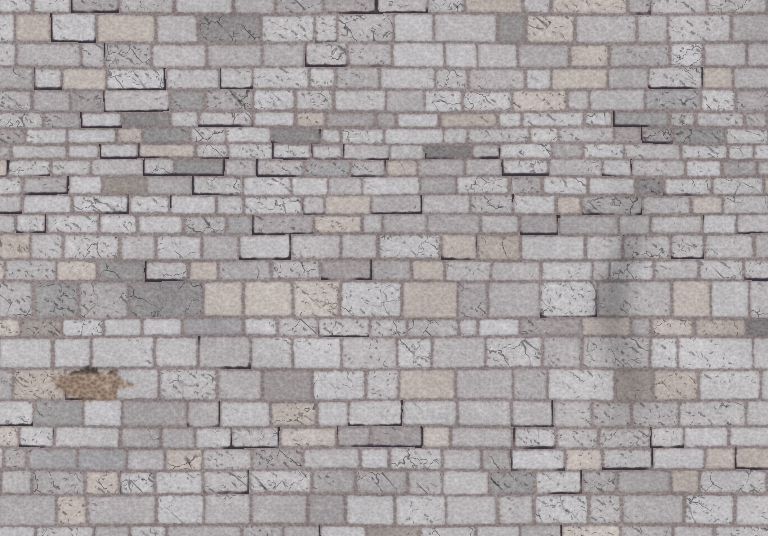
Give the GLSL for this texture, as a Shadertoy shader.

```glsl
// Weathered pale stone wall: 24 uneven courses of rough blocks in recessed mortar.
// Each course is split by jittered joints; rounded box distances shape the blocks,
// and cellular noise with layered sines adds grain, pits, cracks and stains.

const float courseEnds[24] = float[24](
    .026, .080, .126, .167, .208, .238, .268, .297, .329, .364, .400, .437,
    .485, .524, .593, .628, .688, .747, .796, .836, .877, .922, .980, 1.04);

float hash(vec2 p) {
    return fract(sin(dot(p, vec2(127.1, 311.7))) * 43758.55);
}

// Distances to the nearest and second nearest feature points
vec2 cellular(vec2 p) {
    vec2 cell = floor(p), nearest = vec2(9.0);
    for (int y = -1; y <= 1; y++)
    for (int x = -1; x <= 1; x++) {
        vec2 c = cell + vec2(x, y);
        float d = length(c + vec2(hash(c), hash(c + 57.3)) - p);
        nearest = d < nearest.x ? vec2(d, nearest.x) : vec2(nearest.x, min(nearest.y, d));
    }
    return nearest;
}

// Layered sines, roughly -1 to 1
float waves(vec2 p) {
    float sum = 0.0, gain = 0.55;
    for (int i = 0; i < 4; i++) {
        sum += gain * sin(p.x + 1.7 * sin(p.y)) * cos(p.y * 0.8 + sin(p.x * 0.7));
        p = mat2(1.5, 1.1, -1.1, 1.5) * p + 2.3;
        gain *= 0.6;
    }
    return sum;
}

// Position of an upright joint, in units of the mean block length
float joint(float index, float course) {
    return index + 0.62 * (hash(vec2(index, course * 7.3)) - 0.5);
}

void mainImage(out vec4 fragColor, in vec2 fragCoord) {
    vec2 p = fragCoord / iResolution.y;
    p.y = 1.0 - p.y;
    float soft = max(1.0 / iResolution.y, 0.0015);

    // Course
    vec2 wall = p + 0.0015 * vec2(waves(p.yx * 35.0), sin(p.x * 9.0 + p.y * 17.0));
    float top = -0.03, base = 1.04, course = 0.0;
    for (int i = 0; i < 24; i++) {
        if (wall.y < courseEnds[i]) { base = courseEnds[i]; break; }
        top = courseEnds[i];
        course += 1.0;
    }

    // Block within the course
    float pitch = 0.062 + 0.5 * (base - top);
    float along = wall.x / pitch + 20.0 * hash(vec2(course, 4.0));
    float index = floor(along);
    if (along < joint(index, course)) index -= 1.0;
    else if (along > joint(index + 1.0, course)) index += 1.0;
    float left = joint(index, course), right = joint(index + 1.0, course);
    vec2 id = vec2(index, course);
    vec2 halfSize = 0.5 * vec2((right - left) * pitch, base - top);
    vec2 local = vec2((along - 0.5 * (left + right)) * pitch, wall.y - 0.5 * (top + base));

    // Rough rounded outline
    float gap = 0.0018 + 0.0022 * hash(id + 3.1);
    vec2 q = abs(local) - halfSize + gap + 0.005;
    float edge = length(max(q, 0.0)) + min(max(q.x, q.y), 0.0) - 0.005;
    edge += 0.0015 * waves(p * 170.0);
    float stone = smoothstep(soft, -soft, edge);

    // Grain shared by stone and mortar
    vec2 coarse = cellular(p * vec2(48.0, 64.0) + waves(p * 60.0));
    float fine = cellular(p * vec2(120.0, 150.0)).x - 0.45;
    float dust = cellular(p * 240.0).x - 0.45;
    float patches = waves(p * vec2(11.0, 14.0));

    // Stone face with pits and hairline cracks
    float tone = sqrt(hash(id + 11.7));
    vec3 face = mix(vec3(0.62, 0.595, 0.60), vec3(0.765, 0.755, 0.765), tone);
    face = mix(face, vec3(0.75, 0.70, 0.66), 0.6 * step(0.88, hash(id + 23.0)));
    face *= mix(1.0, 0.84, step(0.94, hash(id + 31.0)));
    face += 0.05 * (coarse.x - 0.45) + 0.09 * fine + 0.07 * dust + 0.035 * patches;
    float rough = hash(id + 41.0);
    float pits = smoothstep(0.22, 0.06, coarse.x) * smoothstep(-0.1, 0.5, patches + rough - 0.4);
    face *= 1.0 - 0.28 * pits;
    vec2 split = cellular(p * 21.0 + 0.35 * waves(p * 50.0));
    float crack = smoothstep(0.07, 0.0, split.y - split.x) * step(0.68, rough);
    face *= 1.0 - 0.4 * crack * smoothstep(-0.4, 0.4, waves(p * 30.0 + 5.0));
    face *= 1.0 - 0.07 * smoothstep(-0.006, 0.0, edge);

    // Mortar
    vec3 mortar = vec3(0.555, 0.51, 0.51) + 0.12 * fine + 0.10 * dust + 0.04 * patches;
    vec3 color = mix(mortar, face, stone);

    // Open joints: shadow below and beside loose blocks, most in the upper band
    float band = exp(-pow((p.y - 0.32) / 0.09, 2.0));
    float loose = step(0.87 - 0.22 * band, hash(id + 53.0));
    float side = hash(id + 61.0) < 0.5 ? -local.x : local.x;
    float shaded = max(smoothstep(0.5, 0.9, local.y / halfSize.y),
                       smoothstep(0.88, 0.97, side / halfSize.x));
    float seam = smoothstep(-0.0035, 0.0005, edge) * smoothstep(-0.5, 0.2, waves(p * 26.0 + 9.0));
    color = mix(color, vec3(0.19, 0.165, 0.20), 0.88 * loose * shaded * seam);

    // Soot run on the right, crumbled ochre hollow on the left
    float soot = exp(-pow((p.x - 1.16 - 0.02 * sin(p.y * 19.0)) / 0.035, 2.0)
                     - pow((p.y - 0.56) / 0.19, 2.0));
    color *= 1.0 - 0.27 * soot * (0.75 + 0.6 * patches);
    float hollow = length((p - vec2(0.17, 0.718)) / vec2(0.075, 0.034)) + 0.35 * waves(p * 65.0);
    vec3 rubble = vec3(0.57, 0.49, 0.43) + 0.22 * fine + 0.12 * (coarse.x - 0.45);
    rubble *= mix(0.45, 1.0, smoothstep(0.690, 0.702, p.y));
    color = mix(color, rubble, 0.9 * smoothstep(1.0, 0.75, hollow));

    fragColor = vec4(clamp(color, 0.0, 1.0), 1.0);
}
```
